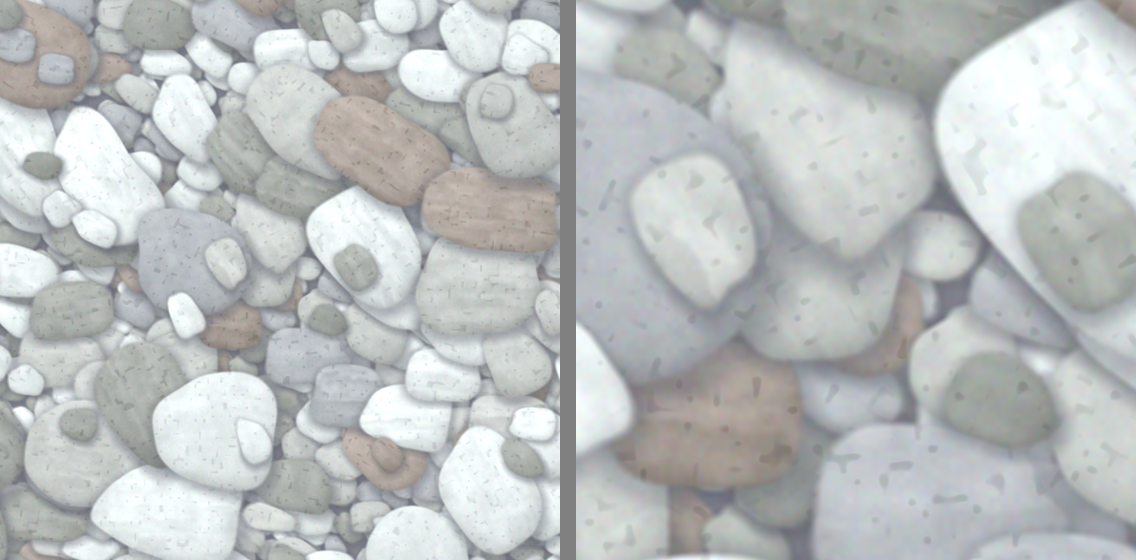
Left, the full canvas; right, a detail of the centre.
This texture is drawn by a WebGL 2 fragment shader. Its source:

```glsl
#version 300 es
precision highp float;

uniform vec2 u_resolution;
out vec4 fragColor;

const float BED_TILT = 0.5;
const vec3 GAP_COLOR = vec3(0.40, 0.41, 0.45);

// Integer hash giving two values in 0..1
vec2 hash2(vec2 cell) {
    uvec2 v = uvec2(ivec2(floor(cell))) * 1664525u + 1013904223u;
    v.x += v.y * 1664525u;
    v.y += v.x * 1664525u;
    v ^= v >> 16u;
    v.x += v.y * 1664525u;
    v.y += v.x * 1664525u;
    v ^= v >> 16u;
    return vec2(v >> 8u) / 16777216.0;
}

float valueNoise(vec2 p) {
    vec2 i = floor(p);
    vec2 f = fract(p);
    f = f * f * (3.0 - 2.0 * f);
    float low = mix(hash2(i).x, hash2(i + vec2(1, 0)).x, f.x);
    float high = mix(hash2(i + vec2(0, 1)).x, hash2(i + vec2(1, 1)).x, f.x);
    return mix(low, high, f.y);
}

vec2 rotate(vec2 p, float angle) {
    float c = cos(angle), s = sin(angle);
    return vec2(c * p.x - s * p.y, s * p.x + c * p.y);
}

// Stone tint, from chalk white to grey and brown
vec3 stoneColor(float kind, float variation) {
    vec3 tint = vec3(0.70, 0.66, 0.63);
    if (kind < 0.37) tint = vec3(0.92, 0.95, 0.95);
    else if (kind < 0.63) tint = vec3(0.81, 0.83, 0.82);
    else if (kind < 0.77) tint = vec3(0.73, 0.75, 0.77);
    else if (kind < 0.93) tint = vec3(0.66, 0.68, 0.66);
    return tint + 0.07 * (variation - 0.5);
}

// Rounded outline: 1 on the rim, 0 at the centre
float stoneRadius(vec2 v, float squareness, float taper, vec2 seed) {
    v.y *= 1.0 + taper * clamp(v.x, -1.0, 1.0);
    vec2 a = pow(abs(v) + 1e-4, vec2(squareness));
    float r = pow(a.x + a.y, 1.0 / squareness);
    float wobble = valueNoise(normalize(v + 1e-5) * 1.4 + seed);
    return r * (1.0 + 0.28 * (wobble - 0.5));
}

// Mottling, streaks along the stone and sparse dark specks
float stoneTexture(vec2 p, vec2 seed, float streaks) {
    float mottle = valueNoise(p * 38.0 + seed) + 0.6 * valueNoise(p * 95.0 + seed);
    float bands = valueNoise(p * vec2(18.0, 120.0) + seed + mottle);
    float specks = smoothstep(0.74, 0.95, valueNoise(p * 130.0 - seed));
    return 0.06 * (mottle - 0.8) + 0.09 * streaks * (bands - 0.5) - 0.08 * specks;
}

// Paints one scattered layer of stones over the colour below
vec3 paintStones(vec3 below, vec2 p, float density, float presence, float layer, float blur) {
    vec2 cellSize = vec2(1.35, 1.0) / density;
    vec2 home = floor(p / cellSize);
    vec2 light = rotate(vec2(-0.3, 0.95), BED_TILT);
    vec3 color = below;
    for (int j = -1; j <= 1; j++) {
        for (int i = -1; i <= 1; i++) {
            vec2 cell = home + vec2(i, j);
            vec2 key = cell + vec2(211.0, 97.0) * layer;
            vec2 jitter = hash2(key);
            vec2 form = hash2(key + vec2(1009.0, 0.0));
            vec2 pose = hash2(key + vec2(0.0, 2003.0));
            vec2 look = hash2(key + vec2(3001.0, 4001.0));
            if (pose.y > presence) continue;

            vec2 offset = p - (cell + 0.25 + 0.5 * jitter) * cellSize;
            vec2 local = rotate(offset, 1.3 * (pose.x - 0.5));
            vec2 radii = vec2(mix(0.58, 0.86, form.x), mix(0.42, 0.60, form.y)) / density;
            vec2 seed = 60.0 * jitter + 17.0 * look;
            float r = stoneRadius(local / radii, mix(2.0, 2.9, look.y), 0.5 * (jitter.x - 0.5), seed);
            float dist = (r - 1.0) * radii.y;

            // Contact shadow, heavier on the side away from the light
            float facing = dot(normalize(offset + 1e-6), light);
            float reach = 0.10 / density + 0.005;
            float shadow = 1.0 - smoothstep(-0.3 * reach, reach, dist + 0.35 * reach * facing);
            color = mix(color, GAP_COLOR, 0.48 * shadow);

            // Lit body with a darker rim
            if (dist < blur) {
                float rim = pow(clamp(r, 0.0, 1.0), 6.0);
                float slope = dot(offset, light) / radii.x;
                vec3 body = stoneColor(look.x, form.x);
                body += stoneTexture(local, seed, look.y);
                body *= 1.01 + 0.06 * slope - rim * (0.09 - 0.07 * facing);
                color = mix(color, body, 1.0 - smoothstep(-blur, blur, dist));
            }
        }
    }
    return color;
}

void main() {
    vec2 uv = gl_FragCoord.xy / min(u_resolution.x, u_resolution.y);
    vec2 p = rotate(uv, BED_TILT) + 3.0;
    float blur = max(0.0026, 0.8 / min(u_resolution.x, u_resolution.y));

    // Gravel first, then larger stones, then a few loose chips
    vec3 color = GAP_COLOR + 0.12;
    color = paintStones(color, p, 27.0, 1.00, 1.0, blur);
    color = paintStones(color, p, 17.0, 0.75, 2.0, blur);
    color = paintStones(color, p, 10.5, 0.68, 3.0, blur);
    color = paintStones(color, p, 6.4, 0.50, 4.0, blur);
    color = paintStones(color, p, 19.0, 0.09, 5.0, blur);

    // Fine film grain
    vec2 grainPoint = uv * 260.0;
    vec3 grain = vec3(valueNoise(grainPoint), valueNoise(grainPoint + 71.0), valueNoise(grainPoint + 143.0));
    color += 0.035 * (grain - 0.5);
    fragColor = vec4(clamp(color, 0.0, 1.0), 1.0);
}
```
